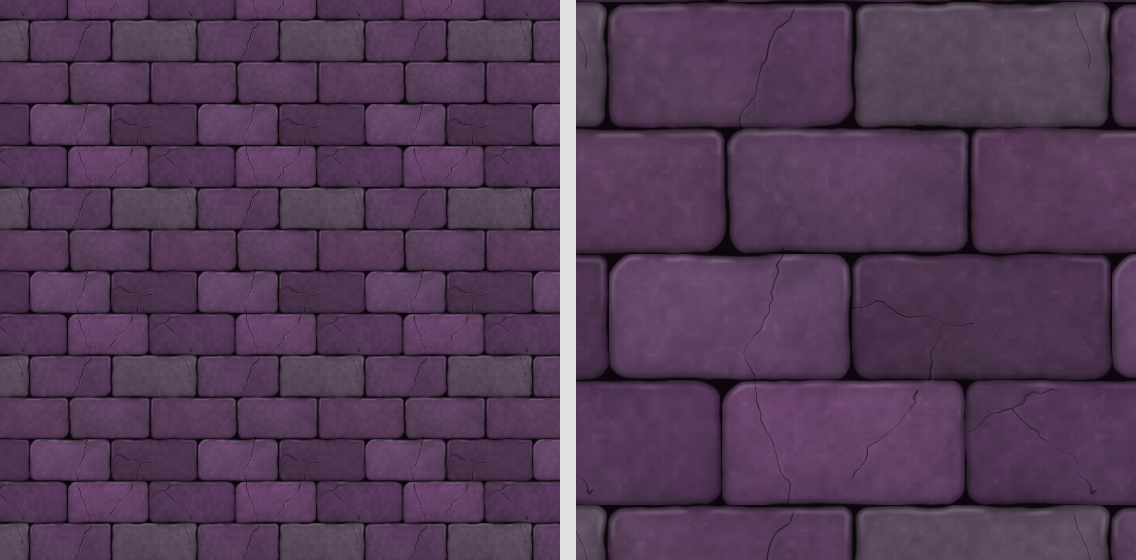
Left, the full canvas; right, a detail of the centre.
Reproduce this texture procedurally as a Shadertoy shader.

```glsl
// Purple stone wall: a square tile of four staggered courses, two bricks each,
// repeated over the canvas. Bricks are rounded boxes with hashed corners, shaded
// by distance to the edge, mottled by wrapping noise and split by wavy cracks.

const float TILES = 3.339;                    // tiles along the canvas height
const vec2 TILE_START = vec2(0.052, 0.0352);  // tile corner, from the top left
const vec4 COURSE_SHIFT = vec4(0.0, 0.239, 0.004, 0.23);
const vec4 FIRST_WIDTH = vec4(0.491, 0.483, 0.483, 0.483);
const float HALF_GAP = 0.0022;
const vec3 MORTAR = vec3(0.05, 0.025, 0.05);

// Two stone colours per course, top course first
const vec3 STONE[8] = vec3[8](
    vec3(0.325, 0.222, 0.338), vec3(0.335, 0.268, 0.345),
    vec3(0.328, 0.230, 0.340), vec3(0.328, 0.218, 0.330),
    vec3(0.350, 0.248, 0.366), vec3(0.278, 0.190, 0.288),
    vec3(0.366, 0.242, 0.376), vec3(0.300, 0.198, 0.316));

// Crack ends in tile units: start.xy, end.xy
const vec4 CRACKS[9] = vec4[9](
    vec4(0.35, 0.50, 0.285, 0.70), vec4(0.285, 0.70, 0.355, 0.99),
    vec4(0.363, 0.0, 0.27, 0.249), vec4(0.626, 0.752, 0.487, 0.935),
    vec4(0.487, 0.602, 0.733, 0.645), vec4(0.667, 0.635, 0.649, 0.732),
    vec4(0.713, 0.856, 0.907, 0.761), vec4(0.79, 0.82, 0.985, 0.978),
    vec4(0.93, 0.0, 0.955, 0.12));

// Integer hash to 0..1
float hash(vec2 cell) {
    uvec2 k = uvec2(ivec2(cell)) * uvec2(1597u, 3571u);
    uint n = (k.x ^ k.y) * 74729u + 9277u;
    n = (n ^ (n >> 15)) * 48271u;
    n = (n ^ (n >> 13)) * 69621u;
    return float((n ^ (n >> 16)) & 65535u) / 65535.0;
}

// Value noise that wraps at the tile edge; cells = grid cells per tile
float noise(vec2 p, float cells, float seed) {
    p *= cells;
    vec2 i = floor(p), f = fract(p);
    f = f * f * (3.0 - 2.0 * f);
    vec2 lo = mod(i, cells) + seed, hi = mod(i + 1.0, cells) + seed;
    return mix(mix(hash(lo), hash(vec2(hi.x, lo.y)), f.x),
               mix(hash(vec2(lo.x, hi.y)), hash(hi), f.x), f.y);
}

float fbm(vec2 p, float cells, float seed) {
    float sum = 0.0, weight = 0.5;
    for (int i = 0; i < 4; i++) {
        sum += weight * noise(p, cells, seed);
        cells *= 2.0;
        weight *= 0.5;
    }
    return sum / 0.9375;
}

float roundedBox(vec2 p, vec2 halfSize, float radius) {
    vec2 e = abs(p) - halfSize + radius;
    return length(max(e, 0.0)) + min(max(e.x, e.y), 0.0) - radius;
}

float segment(vec2 p, vec2 a, vec2 b) {
    vec2 ab = b - a;
    return length(p - a - ab * clamp(dot(p - a, ab) / dot(ab, ab), 0.0, 1.0));
}

float crackDistance(vec2 p) {
    float d = 1.0;
    for (int i = 0; i < 9; i++) d = min(d, segment(p, CRACKS[i].xy, CRACKS[i].zw));
    return d;
}

void mainImage(out vec4 fragColor, in vec2 fragCoord) {
    vec2 uv = fragCoord / iResolution.y;
    vec2 tile = fract((vec2(uv.x, 1.0 - uv.y) - TILE_START) * TILES);
    float px = TILES / iResolution.y;

    // Find the brick and the position from its centre (y points down)
    int course = int(tile.y * 4.0);
    float x = fract(tile.x - COURSE_SHIFT[course]);
    float split = FIRST_WIDTH[course];
    bool second = x > split;
    float width = second ? 1.0 - split : split;
    vec2 p = vec2(x - (second ? split : 0.0) - 0.5 * width,
                  (fract(tile.y * 4.0) - 0.5) * 0.25);
    int brick = course * 2 + int(second);
    float brickSeed = float(brick) * 37.0;

    // Worn outline: hashed corner radii, and sides that bulge and chip
    vec2 corner = step(0.0, p);
    float wear = hash(vec2(float(brick) + 11.0, corner.x + 2.0 * corner.y + 5.0));
    float d = roundedBox(p, vec2(0.5 * width, 0.125) - HALF_GAP, mix(0.022, 0.06, wear * wear));
    d += (noise(tile, 14.0, brickSeed) - 0.55) * 0.008;
    d += (noise(tile, 45.0, brickSeed + 9.0) - 0.5) * 0.003;
    float inside = -d;

    // Stone colour: broad blotches, greyer patches and fine grain
    float blotch = fbm(tile, 6.0, 17.0) - 0.5;
    float grain = fbm(tile, 44.0, 41.0) - 0.5;
    vec3 color = STONE[brick];
    float grey = dot(color, vec3(0.34));
    color = mix(color, vec3(grey), 0.3 * (fbm(tile, 4.0, 71.0) - 0.5));
    color *= 1.01 + 0.22 * blotch + 0.22 * grain;
    color += 0.02 * smoothstep(0.75, 0.95, noise(tile, 80.0, 90.0));

    // Rounded form: dim edges, darker base, broken pale rim on the upper side
    color *= mix(0.6, 1.0, smoothstep(-0.004, 0.016, inside));
    color *= mix(0.9, 1.0, smoothstep(0.0, 0.05, inside));
    color *= 1.04 - 0.5 * p.y;
    float rim = exp(-pow((inside - 0.010) / 0.005, 2.0));
    float broken = smoothstep(0.2, 0.75, noise(tile, 22.0, 130.0));
    color += 0.11 * rim * broken * smoothstep(0.04, -0.11, p.y);

    // Cracks: hairline that fades in and out, with a pale lip on its right
    vec2 bend = vec2(fbm(tile, 11.0, 23.0), fbm(tile, 11.0, 57.0)) - 0.5;
    vec2 crackPos = tile + 0.07 * bend;
    float depth = smoothstep(0.1, 0.8, noise(tile, 12.0, 151.0));
    float line = 1.0 - smoothstep(0.0, 0.001 + 0.65 * px, crackDistance(crackPos));
    float lip = 1.0 - smoothstep(0.0, 0.003 + px, crackDistance(crackPos - vec2(0.006, 0.002)));
    color += 0.022 * lip * depth;
    color *= 1.0 - mix(0.2, 0.55, depth) * line;

    color = mix(MORTAR, color, smoothstep(-0.5 * px - 0.0015, 0.5 * px + 0.0015, inside));
    fragColor = vec4(color, 1.0);
}
```
